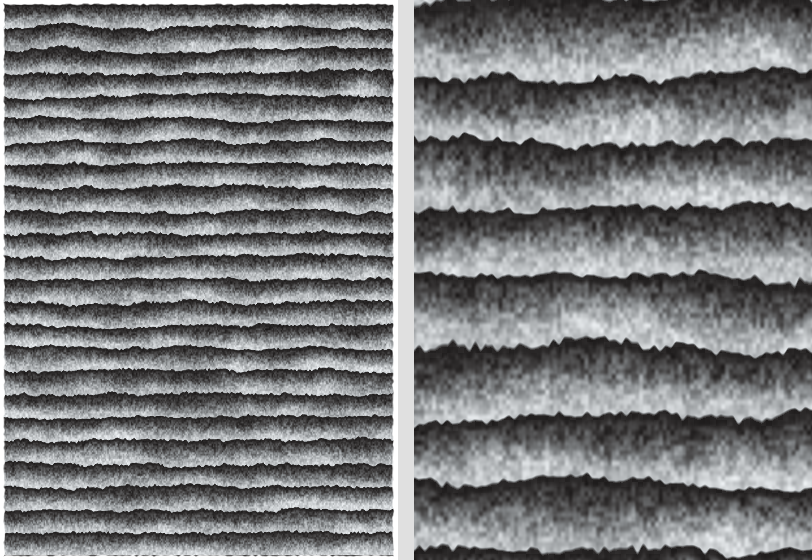
Left, the full canvas; right, a detail of the centre.
Reproduce this texture procedurally as a Shadertoy shader.

```glsl
// Shaggy grey rug: 24 horizontal pile ridges, each shaded from charcoal to silver.

float hash(vec2 p) {
    vec3 q = fract(p.xyx * vec3(0.1031, 0.1030, 0.0973));
    q += dot(q, q.yzx + 33.33);
    return fract((q.x + q.y) * q.z);
}

float noise(vec2 p) {
    vec2 i = floor(p), f = fract(p);
    f = f * f * (3.0 - 2.0 * f);
    return mix(mix(hash(i), hash(i + vec2(1, 0)), f.x),
               mix(hash(i + vec2(0, 1)), hash(i + vec2(1, 1)), f.x), f.y);
}

float fbm(vec2 p) {
    float sum = 0.0, amp = 0.5;
    for (int i = 0; i < 4; i++) {
        sum += amp * noise(p);
        p = p * 2.03 + 17.3;
        amp *= 0.5;
    }
    return sum / 0.9375;
}

void mainImage(out vec4 fragColor, in vec2 fragCoord) {
    const float ROWS = 24.0;
    vec2 p = fragCoord / iResolution.y;
    float width = iResolution.x / iResolution.y;
    float pixel = 1.0 / iResolution.y;

    // Ridge coordinate, counted downward from the top edge
    float v = (0.992 - p.y) / 0.984 * ROWS;
    float inner = smoothstep(0.0, 0.7, v) * smoothstep(ROWS, ROWS - 0.7, v);

    // Slow waviness, then ragged tufts that fade away from each seam
    float wave = (fbm(vec2(p.x * 9.0, v * 0.8 + 5.0)) - 0.5) * mix(0.55, 0.35, v / ROWS);
    float seam = floor(v + wave + 0.5);
    float nearSeam = 1.0 - smoothstep(0.08, 0.42, abs(v + wave - seam));
    float tufts = (noise(vec2(p.x * 45.0, seam * 7.3)) - 0.5) * 0.12
                + (noise(vec2(p.x * 130.0, seam * 9.1 + 40.0)) - 0.5) * 0.09
                + (noise(vec2(p.x * 300.0, seam * 5.7 + 90.0)) - 0.5) * 0.10;
    float u = clamp(v + (wave + tufts * nearSeam) * inner, 0.001, ROWS - 0.001);
    float t = fract(u);

    // Pile shading: dark root, pale tip, worn blotches
    float blotch = fbm(p * vec2(14.0, 20.0) + 3.0) - 0.5;
    float streak = noise(p * vec2(150.0, 45.0) + 8.0) - 0.5;
    float rise = smoothstep(0.08, 0.98, t + blotch * 0.35 + streak * 0.10);
    float tone = 0.21 + 0.57 * rise + blotch * 0.18 * rise;
    tone += 0.04 * (v / ROWS - 0.5);

    // Fibre grain, strongest in the mid tones
    float grain = noise(p * vec2(430.0, 330.0)) - 0.5
                + 0.7 * (noise(p * vec2(250.0, 190.0) + 51.0) - 0.5);
    tone += grain * mix(0.17, 0.30, 4.0 * rise * (1.0 - rise));

    // Shadow in the groove under each pale tip
    float soft = max(0.045, pixel * ROWS);
    float groove = 1.0 - smoothstep(0.03, 0.17, t);
    groove = max(groove, smoothstep(1.0 - soft, 1.0, t));
    tone = mix(tone, 0.10 + 0.06 * hash(floor(p * 300.0)), groove * 0.85);

    // Warm charcoal to cool silver
    tone = clamp(tone, 0.06, 0.95);
    vec3 rug = tone + mix(vec3(0.006, -0.003, -0.003), vec3(-0.012, 0.002, 0.012),
                          smoothstep(0.15, 0.6, tone));

    // Slightly frayed outline on a white ground
    float fray = (noise(p.yx * 160.0 + 20.0) - 0.5) * 0.003;
    vec2 lo = p - vec2(0.008, 0.008);
    vec2 hi = vec2(width - 0.009, 0.992) - p;
    float edge = min(min(lo.x, lo.y), min(hi.x, hi.y)) + fray;
    float cover = smoothstep(-pixel, pixel, edge);
    fragColor = vec4(mix(vec3(1.0), rug, cover), 1.0);
}
```
